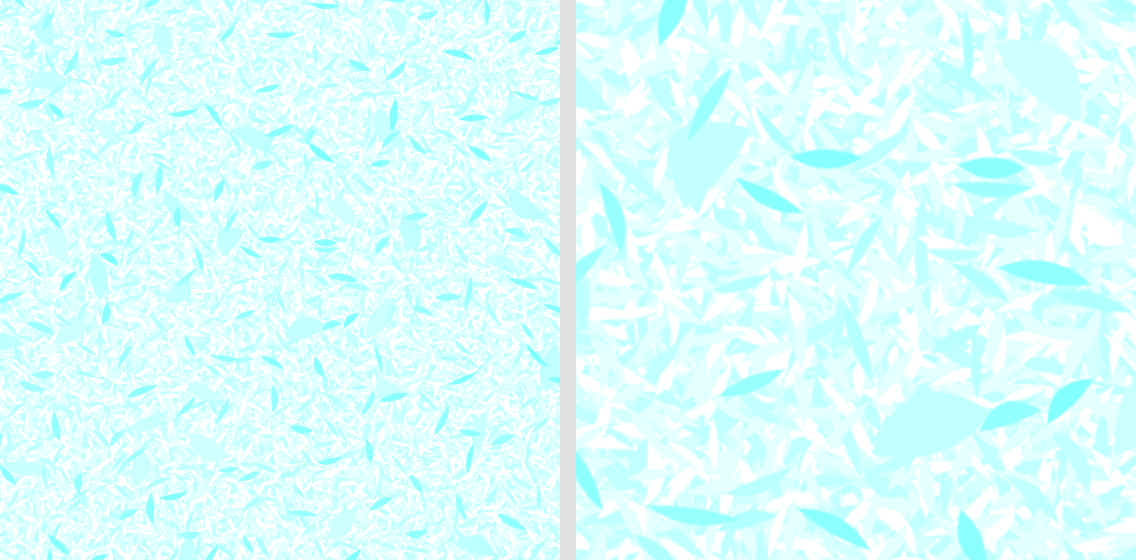
Left, the full canvas; right, a detail of the centre.
Give the GLSL for this texture, as a Shadertoy shader.

```glsl
vec4 hash4(vec3 p) {
    vec4 q = fract(p.xyzx * vec4(0.1031, 0.1030, 0.0973, 0.1099));
    q += dot(q, q.wzxy + 33.33);
    return fract((q.xxyz + q.yzzw) * q.zywx);
}

// Pointed, slightly bent flake; halfSize holds its half length and half width
float flake(vec2 p, vec2 halfSize, float angle, float bend) {
    float c = cos(angle), s = sin(angle);
    p = vec2(c * p.x + s * p.y, c * p.y - s * p.x);
    float along = p.x / halfSize.x;
    float d = abs(p.y + bend * halfSize.y * along * along)
            - halfSize.y * (1.0 - along * along);
    return 1.0 - smoothstep(-0.0012, 0.0012, d);
}

// Paints one flake per grid cell over the red channel
float scatter(float red, vec2 uv, float cells, vec2 halfSize,
              vec2 tones, float density, float seed) {
    vec2 grid = uv * cells + seed * vec2(0.37, 0.73);
    vec2 home = floor(grid);
    for (int j = -1; j <= 1; j++)
    for (int i = -1; i <= 1; i++) {
        vec2 cell = home + vec2(i, j);
        vec4 place = hash4(vec3(cell + 50.0, seed + 1.0));
        vec4 look = hash4(vec3(cell + 90.0, seed + 61.0));
        if (look.x > density) continue;
        vec2 size = halfSize * mix(vec2(0.75), vec2(1.2), look.yz);
        float cover = flake((grid - cell - place.xy) / cells, size,
                            place.z * 6.2832, 1.6 * (look.w - 0.5));
        red = mix(red, mix(tones.x, tones.y, place.w), cover);
    }
    return red;
}

void mainImage(out vec4 fragColor, in vec2 fragCoord) {
    vec2 uv = fragCoord / iResolution.y;
    float red = 0.995;

    // Dense bed of fine slivers, cycling through the pale tones
    vec4 paleTones = vec4(0.83, 0.75, 1.0, 0.89);
    for (int layer = 0; layer < 16; layer++) {
        float tone = paleTones[layer % 4];
        red = scatter(red, uv, 40.0, vec2(0.017, 0.0036),
                      vec2(tone), 1.0, float(layer) * 3.0);
    }

    // Broad leaves
    red = scatter(red, uv, 6.0, vec2(0.038, 0.016), vec2(0.74, 0.82), 0.75, 57.0);

    // Longer mid-tone slivers, then the dark accents
    red = scatter(red, uv, 20.0, vec2(0.021, 0.004), vec2(0.68, 0.77), 0.6, 64.0);
    red = scatter(red, uv, 11.0, vec2(0.025, 0.0058), vec2(0.50, 0.64), 0.9, 71.0);

    fragColor = vec4(red, 1.0, 1.0, 1.0);
}
```
